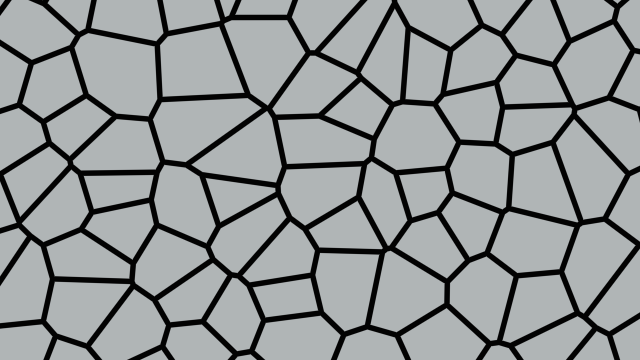
Give the GLSL for this pattern, as a Shadertoy shader.

```glsl
// Draws an irregular mosaic of flat grey polygon cells divided by even black lines.

const vec3 CELL_GREY = vec3(0.690, 0.708, 0.714);
const vec3 LINE_BLACK = vec3(0.006);
const float ROWS = 6.1;            // cells per canvas height
const float JITTER = 0.96;         // 0 = square grid, 1 = fully scattered
const float HALF_LINE = 0.0076;    // in canvas heights
const vec2 GRID_SHIFT = vec2(17.3, 41.6);

vec2 hash2(vec2 p) {
    vec3 q = fract(p.xyx * vec3(0.1031, 0.1030, 0.0973));
    q += dot(q, q.yzx + 33.33);
    return fract((q.xx + q.yz) * q.zy);
}

// Scattered seed point of one grid square
vec2 seedPoint(vec2 square, float jitter) {
    return square + 0.5 + jitter * (hash2(square) - 0.5);
}

// Grid square whose seed lies closest to p
vec2 nearestSquare(vec2 p, float jitter) {
    vec2 home = floor(p);
    vec2 best = home;
    float bestDist = 1e5;
    for (int y = -2; y <= 2; y++)
    for (int x = -2; x <= 2; x++) {
        vec2 square = home + vec2(x, y);
        vec2 d = seedPoint(square, jitter) - p;
        float dist = dot(d, d);
        if (dist < bestDist) {
            bestDist = dist;
            best = square;
        }
    }
    return best;
}

// Exact distance from p to the closest border between two cells
float borderDistance(vec2 p, float jitter) {
    vec2 square = nearestSquare(p, jitter);
    vec2 own = seedPoint(square, jitter);
    float border = 1e5;
    for (int y = -2; y <= 2; y++)
    for (int x = -2; x <= 2; x++) {
        if (x == 0 && y == 0) continue;
        vec2 other = seedPoint(square + vec2(x, y), jitter);
        vec2 across = normalize(other - own);
        border = min(border, dot(0.5 * (own + other) - p, across));
    }
    return border;
}

// Smooth coverage: 0 inside the line, 1 outside
float outsideLine(float dist, float halfWidth, float pixel) {
    return smoothstep(-0.7 * pixel, 0.7 * pixel, dist - halfWidth);
}

void mainImage(out vec4 fragColor, in vec2 fragCoord) {
    float pixel = 1.0 / iResolution.y;
    vec2 uv = fragCoord * pixel;

    // Border distance, converted back to canvas heights
    float dist = borderDistance(uv * ROWS + GRID_SHIFT, JITTER) / ROWS;

    float cell = outsideLine(dist, HALF_LINE, pixel);
    fragColor = vec4(mix(LINE_BLACK, CELL_GREY, cell), 1.0);
}
```
